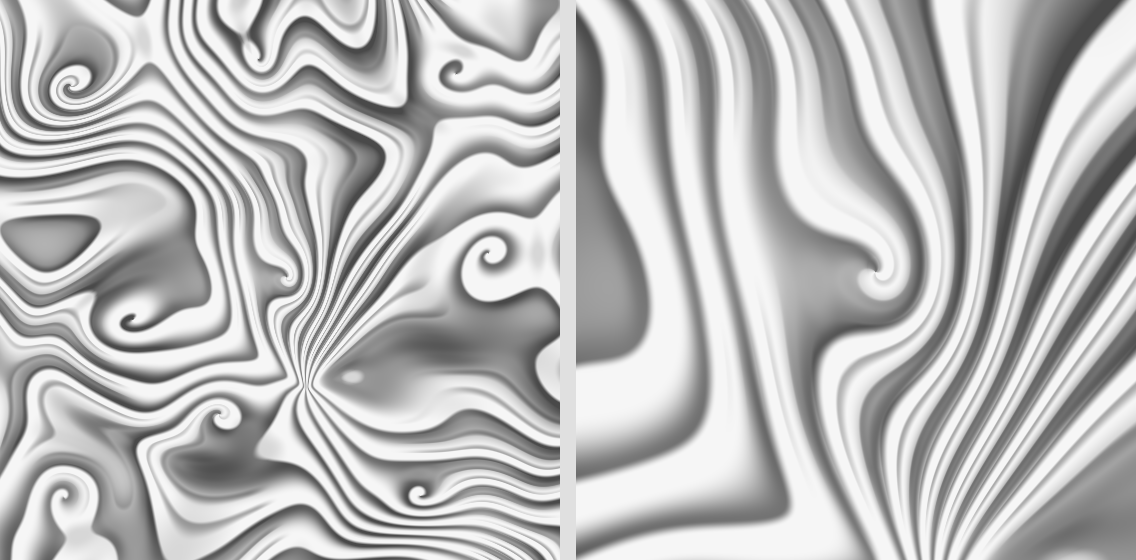
Left, the full canvas; right, a detail of the centre.
This pattern is drawn by a Shadertoy shader. Its source:

```glsl
// Soft white ribbons fanning out of a stem and curling around scattered spirals.

const float TAU = 6.2831853;
const vec2 STEM = vec2(0.55, 0.31);   // point where the strands gather
const float GRID = 3.0;               // spiral cells across the canvas
const float PAPER = 0.965;            // brightness of the ribbon crests

float hash(vec2 cell, float seed) {
    vec3 q = fract((cell.xyx + seed) * vec3(0.1031, 0.1030, 0.0973));
    q += dot(q, q.yzx + 33.33);
    return fract((q.x + q.y) * q.z);
}

// Smooth noise, roughly -1..1, from bent sine waves in turning directions
float layeredSines(vec2 p, float freq, float seed) {
    float sum = 0.0, amp = 0.5, heading = seed;
    for (int i = 0; i < 3; i++) {
        vec2 dir = vec2(cos(heading), sin(heading));
        float bend = sin(dot(p, vec2(-dir.y, dir.x)) * freq * 0.7 + seed * 2.0);
        sum += amp * sin(dot(p, dir) * freq + seed * 3.1 + 1.3 * bend);
        freq *= 1.7;
        amp *= 0.55;
        heading += 2.1;
    }
    return sum;
}

// One-armed spiral whose rings widen and die out with distance
float spiral(vec2 d, float rings, float reach, float spin) {
    float turns = atan(d.y, d.x + 1e-6) / TAU;
    return spin * (turns + rings * exp(-length(d) / reach));
}

// Level lines radiate from the origin
float fan(vec2 d) {
    vec2 dir = d / (length(d) + 0.012);
    return 2.8 * dir.x + 2.4 * dir.x * dir.y;
}

// Stream function: each whole step is one ribbon
float flowPhase(vec2 p) {
    p += 0.04 * vec2(layeredSines(p, 7.0, 1.3), layeredSines(p, 7.0, 4.2));
    vec2 pinched = p;   // the broad flow stands still inside each spiral
    float phase = 0.0;
    for (int y = -1; y <= 3; y++) {
        for (int x = -1; x <= 3; x++) {
            vec2 cell = vec2(x, y);
            vec2 jitter = vec2(hash(cell, 23.0), hash(cell, 58.0)) - 0.5;
            vec2 d = p - (cell + 0.5 + 0.6 * jitter) / GRID;
            float size = hash(cell, 81.0);
            float spin = hash(cell, 36.0) < 0.5 ? -1.0 : 1.0;
            float core = 0.09 + 0.04 * size;
            phase += spiral(d, 3.0 + 2.0 * size, 0.14 + 0.06 * size, spin);
            pinched -= d * exp(-dot(d, d) / (core * core));
        }
    }
    return phase + fan(pinched - STEM) + 2.3 * layeredSines(pinched, 7.0, 2.4);
}

// Phase difference without the whole-turn jumps
float wrapped(float delta) {
    return fract(delta + 0.5) - 0.5;
}

// Ribbons per canvas width at p
float flowDensity(vec2 p, float phase) {
    float e = 0.001;
    float dx = wrapped(flowPhase(p + vec2(e, 0.0)) - phase);
    float dy = wrapped(flowPhase(p + vec2(0.0, e)) - phase);
    return length(vec2(dx, dy)) / e;
}

// Shadow across one ribbon: slow darkening, then an edge of the given width
float crease(float phase, float start, float edge) {
    float u = fract(phase);
    return smoothstep(start, 1.0 - edge, u) * (1.0 - smoothstep(1.0 - edge, 1.0, u));
}

float ribbonTone(vec2 p, float pixel) {
    float phase = flowPhase(p);
    float density = flowDensity(p, phase);
    float edge = clamp(density * max(0.008, 1.5 * pixel), 0.04, 0.3);
    float start = 0.24 + 0.16 * layeredSines(p, 9.0, 5.7);
    float depth = 0.57 + 0.2 * layeredSines(p, 13.0, 0.6);
    float shadow = depth * pow(crease(phase, start, edge), 1.25);

    // Wide gaps become flat grey pools
    float pool = 1.0 - smoothstep(3.0, 11.0, density);
    shadow = mix(shadow, 0.12 + 0.55 * shadow, pool);

    // Finer strands split some of the ribbons
    float strandMask = smoothstep(-0.2, 0.5, layeredSines(p, 11.0, 3.5));
    float strand = crease(3.0 * phase, 0.45, clamp(3.0 * edge, 0.1, 0.4));
    shadow += 0.3 * strandMask * strand * (1.0 - shadow);

    // Strands too thin to resolve melt into an even tone
    float unresolved = smoothstep(0.25, 0.6, density * pixel);
    return PAPER - mix(min(shadow, 0.68), 0.2, unresolved);
}

void mainImage(out vec4 fragColor, in vec2 fragCoord) {
    float pixel = 1.0 / min(iResolution.x, iResolution.y);
    fragColor = vec4(vec3(ribbonTone(fragCoord * pixel, pixel)), 1.0);
}
```
